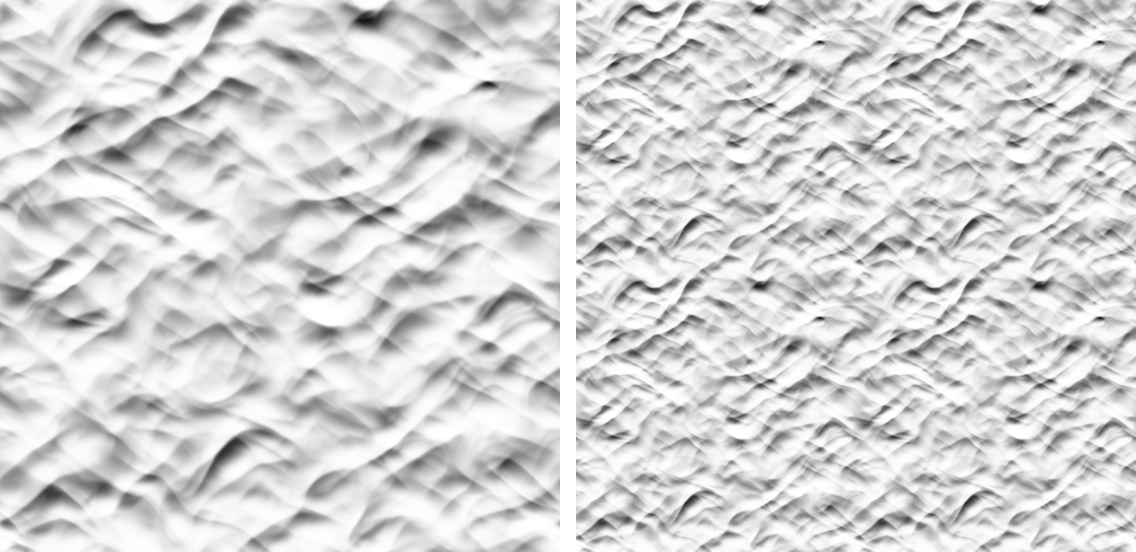
Left: one tile. Right: repeated 2 by 2.
Give the GLSL for this texture, as a Shadertoy shader.

```glsl
// Crumpled white paper: folded gradient noise, softly lit from above, tiling.

// Each fold layer: cells across the tile, whole-number shear, steepness.
const int LAYER_COUNT = 7;
const vec3 LAYERS[LAYER_COUNT] = vec3[LAYER_COUNT](
    vec3( 5.0,  0.0, 0.55),
    vec3( 6.0,  1.0, 0.60),
    vec3( 7.0, -1.0, 0.60),
    vec3( 9.0,  0.0, 0.80),
    vec3(11.0,  1.0, 0.40),
    vec3(14.0,  0.0, 0.40),
    vec3(21.0,  0.0, 0.20));

const float CREASE_SOFTNESS = 0.035;  // rounding of each fold
const float FOLD_OFFSET = 0.06;       // moves folds off the lattice points
const float WARP_CELLS = 5.0;
const float WARP_AMOUNT = 0.05;
const vec2  LIGHT_DIRECTION = vec2(-0.24, 0.97);
const float SLOPE_STEP = 0.003;       // half width of the slope measurement
const float CONTRAST = 1.0;

// Tone curve: white on lit slopes, darkening steadily on shaded ones.
const float SHADE_RATE = 0.24;
const float SHADE_START = 0.3;
const float SHADE_KNEE = 0.54;
const vec3  PAPER_WHITE = vec3(1.0);

const float TAU = 6.28319;

float hash(vec3 cell) {
    vec3 h = fract(cell * vec3(0.1031, 0.1030, 0.0973));
    h += dot(h, h.yzx + 33.33);
    return fract((h.x + h.y) * h.z);
}

// Dot of the wrapped lattice gradient with the offset from its corner.
float cornerValue(vec2 corner, vec2 offset, float period, float seed) {
    vec2 wrapped = floor(mod(corner + 0.5, period));
    float angle = TAU * hash(vec3(wrapped, seed));
    return dot(vec2(cos(angle), sin(angle)), offset);
}

// Gradient noise that repeats after a whole number of cells.
float gradientNoise(vec2 p, float period, float seed) {
    vec2 i = floor(p);
    vec2 f = p - i;
    vec2 u = f * f * f * (f * (f * 6.0 - 15.0) + 10.0);
    vec2 e = vec2(1.0, 0.0);
    float a = cornerValue(i, f, period, seed);
    float b = cornerValue(i + e.xy, f - e.xy, period, seed);
    float c = cornerValue(i + e.yx, f - e.yx, period, seed);
    float d = cornerValue(i + e.xx, f - e.xx, period, seed);
    return mix(mix(a, b, u.x), mix(c, d, u.x), u.y);
}

// Absolute value with a slightly rounded crease.
float fold(float n) {
    return sqrt(n * n + CREASE_SOFTNESS * CREASE_SOFTNESS);
}

// Height of the sheet: ridges of several sizes, kinked by a folded warp.
float paperHeight(vec2 p) {
    vec2 w = p * WARP_CELLS;
    p += WARP_AMOUNT * vec2(fold(gradientNoise(w, WARP_CELLS, 31.0)),
                            fold(gradientNoise(w, WARP_CELLS, 47.0)));
    float height = 0.0;
    for (int i = 0; i < LAYER_COUNT; i++) {
        float cells = LAYERS[i].x;
        vec2 q = vec2(p.x + LAYERS[i].y * p.y, p.y) * cells;
        float side = (i % 2 == 0) ? 1.0 : -1.0;
        float n = gradientNoise(q, cells, float(i) * 5.0 + 3.0);
        height -= LAYERS[i].z / cells * fold(n + side * FOLD_OFFSET);
    }
    return height;
}

void mainImage(out vec4 fragColor, in vec2 fragCoord) {
    vec2 uv = fragCoord / iResolution.xy;

    // Slope towards the light; rising slopes face away from it.
    vec2 reach = SLOPE_STEP * LIGHT_DIRECTION;
    float rise = paperHeight(uv + reach) - paperHeight(uv - reach);
    float slope = CONTRAST * rise / (2.0 * SLOPE_STEP);

    // Soft shading knee.
    float shade = SHADE_KNEE * log(1.0 + exp((slope + SHADE_START) / SHADE_KNEE));
    vec3 color = PAPER_WHITE * (1.0 - SHADE_RATE * shade);
    fragColor = vec4(clamp(color, 0.0, 1.0), 1.0);
}
```
